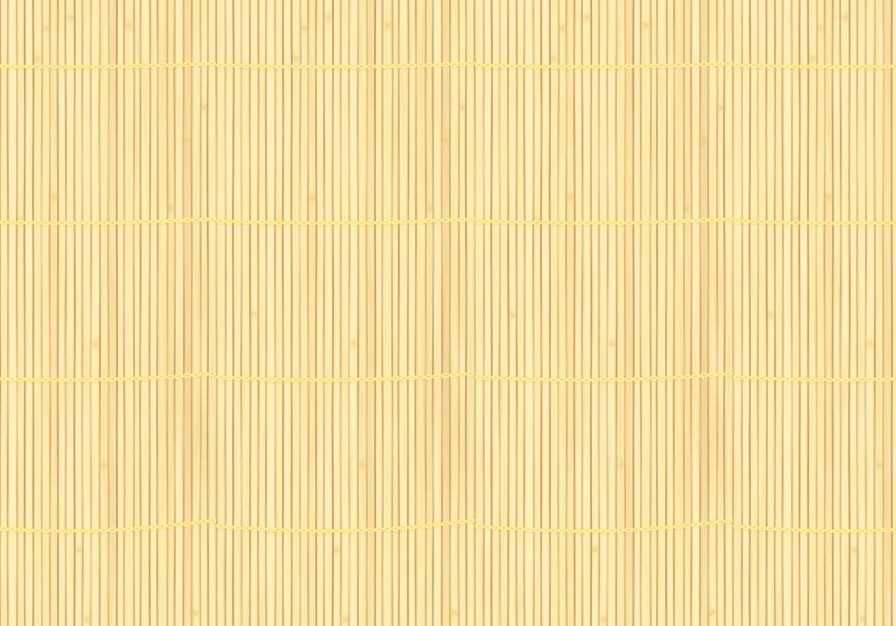
Give the GLSL for this texture, as a WebGL 2 fragment shader.

```glsl
#version 300 es
precision highp float;
// Bamboo mat: thin vertical slats bound by four rows of twisted pale thread.

uniform vec2 u_resolution;
out vec4 outColor;

// Lengths are fractions of the canvas height.
const float TILE_WIDTH = 0.4126;   // the mat repeats at this width
const float TILE_START = 0.3457;   // position of one seam
const float SLATS = 31.0;          // slats in each repeat
const float GAP_HALF = 0.0014;     // half width of the line between slats
const float EDGE_JITTER = 0.26;    // unevenness of slat widths
const vec4 THREAD_ROWS = vec4(0.896, 0.647, 0.398, 0.160);
const float THREAD_HALF = 0.0016;
const float TWIST_HEIGHT = 0.0030;

const vec3 CREAM = vec3(1.00, 0.945, 0.74);
const vec3 YELLOW = vec3(0.99, 0.91, 0.65);
const vec3 TAN = vec3(0.95, 0.83, 0.58);
const vec3 GAP_COLOR = vec3(0.80, 0.62, 0.39);
const vec3 NODE_COLOR = vec3(0.94, 0.80, 0.46);
const vec3 THREAD_COLOR = vec3(1.00, 0.94, 0.60);
const vec3 THREAD_SHADE = vec3(0.90, 0.78, 0.45);
const float PI = 3.14159265;

float hash(vec2 p) {
    vec3 q = fract(vec3(p.xyx) * 0.1031);
    q += dot(q, q.yzx + 33.33);
    return fract((q.x + q.y) * q.z);
}

vec2 gradient(vec2 cell) {
    float a = 2.0 * PI * hash(cell);
    return vec2(cos(a), sin(a));
}

// Gradient noise, roughly -0.7 to 0.7
float noise(vec2 p) {
    vec2 i = floor(p), f = p - i;
    vec2 u = f * f * f * (f * (f * 6.0 - 15.0) + 10.0);
    vec2 o = vec2(1.0, 0.0);
    float a = dot(gradient(i), f);
    float b = dot(gradient(i + o.xy), f - o.xy);
    float c = dot(gradient(i + o.yx), f - o.yx);
    float d = dot(gradient(i + o.xx), f - o.xx);
    return mix(mix(a, b, u.x), mix(c, d, u.x), u.y);
}

// Soft filled band around zero distance
float band(float d, float halfWidth, float blur) {
    return 1.0 - smoothstep(halfWidth - blur, halfWidth + blur, abs(d));
}

// Sideways shift of a slat edge, in slats
float edgeShift(float edge, float y) {
    return EDGE_JITTER * (hash(vec2(edge, 7.0)) - 0.5)
         + 0.10 * noise(vec2(edge * 3.7 + 0.5, y * 4.0));
}

// Slat body: own tone, broad stains, lengthwise grain and nodes
vec3 slatColor(float id, float x, float t, float y) {
    float tone = hash(vec2(id, 19.0));
    float stain = noise(vec2(t * 3.0 + 4.3, y * 2.6 + 1.7));
    float shade = smoothstep(0.45, 0.95, t) * band(y - 0.55, 0.2, 0.35);
    float grain = noise(vec2(x * 3.0, y * 7.0 + id * 5.3));
    vec3 color = mix(CREAM, YELLOW, clamp(tone * 0.9 + grain * 0.7, 0.0, 1.0));
    float aged = 0.42 * shade + 0.55 * stain + 0.35 * grain
               + 0.7 * smoothstep(0.75, 1.0, tone) - 0.12;
    color = mix(color, TAN, clamp(aged, 0.0, 0.85));
    vec2 node = vec2((fract(x) - 0.5) * 0.012, y - hash(vec2(id, 31.0)));
    float nodeMask = exp(-dot(node, node) / 0.00004) * step(0.6, hash(vec2(id, 43.0)));
    return mix(color, NODE_COLOR, 0.6 * nodeMask);
}

// Binding rows: two strands crossing over each other along a sagging line
vec3 addThreads(vec3 color, float x, float t, float y, float blur) {
    for (int i = 0; i < 4; i++) {
        float depth = float(i) / 3.0;
        float sag = mix(0.003, 0.010, depth * depth) * (0.9 * t * t - sin(PI * t));
        float dy = y - THREAD_ROWS[i] - sag - 0.0012 * noise(vec2(x * 0.6, float(i) * 9.3));
        float wave = TWIST_HEIGHT * sin(PI * x);
        float strands = max(band(dy - wave, THREAD_HALF, blur),
                            band(dy + wave, THREAD_HALF, blur));
        float shadow = band(dy + 0.001, TWIST_HEIGHT + THREAD_HALF, blur + 0.001);
        color = mix(color, THREAD_SHADE, 0.45 * shadow);
        color = mix(color, THREAD_COLOR, 0.9 * strands);
    }
    return color;
}

void main() {
    vec2 p = gl_FragCoord.xy / u_resolution.y;
    float blur = 0.7 / u_resolution.y;
    float t = fract((p.x - TILE_START) / TILE_WIDTH);
    float x = t * SLATS;

    // Nearest edge and the slat on this side of it
    float edge = floor(x + 0.5);
    float edgeId = mod(edge, SLATS);
    float toEdge = x - edge - edgeShift(edgeId, p.y);
    float id = mod(toEdge > 0.0 ? edge : edge - 1.0, SLATS);

    vec3 color = slatColor(id, x, t, p.y);
    float d = toEdge * TILE_WIDTH / SLATS;

    // Rounded sides, then the gap with uneven darkness
    color = mix(color, TAN, 0.35 * band(d, 0.0025, 0.0018));
    float worn = 0.45 + 0.5 * hash(vec2(edgeId, 57.0))
               + 0.5 * noise(vec2(edgeId * 2.3 + 0.4, p.y * 6.0));
    color = mix(color, GAP_COLOR, clamp(worn, 0.2, 1.0) * band(d, GAP_HALF, blur));

    color = addThreads(color, x, t, p.y, blur);
    outColor = vec4(color, 1.0);
}
```
